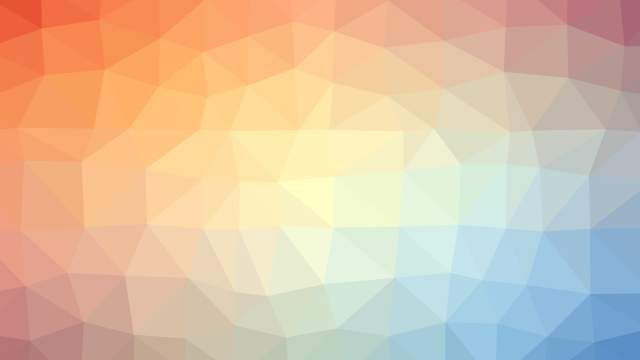
A WebGL 1 fragment shader for this background:

```glsl
precision highp float;
// Low-poly background: a grid of vertices, bent by layered sines and a little
// jitter, is split into flat triangles. Each facet takes the colour of a soft
// gradient at its centroid: red to mauve above, pale yellow centre, blue below.

uniform vec2 u_resolution;

const vec2 GRID_SCALE = vec2(12.39, 7.26);
const vec2 GRID_SHIFT = vec2(-0.565, -0.54);

vec2 hash2(vec2 p) {
  return fract(sin(vec2(dot(p, vec2(127.1, 311.7)),
                        dot(p, vec2(269.5, 183.3)))) * 43758.5);
}

// Soft weight of a grid row around a centre row.
float band(float row, float center, float sharpness) {
  return exp(-sharpness * (row - center) * (row - center));
}

// Grid vertex displaced by waves that change from row to row.
vec2 vertexAt(vec2 id) {
  float col = id.x;
  float row = 7.0 - id.y;
  float top = 1.0 - smoothstep(2.0, 3.0, row);
  float middle = band(row, 4.5, 0.6);
  float low = band(row, 6.0, 4.0);
  vec2 wave = vec2(0.12, 0.0) * middle + vec2(0.0, 0.22) * band(row, 4.0, 0.6);
  wave.x += middle * 0.29 * cos(1.16 * (col - 2.5));
  wave.x += top * (0.2 + 0.28 * cos(0.68 * (col - 2.0)));
  wave.x -= band(row, 3.0, 4.0) * 0.2 * cos(3.1416 * col);
  wave.x += low * (0.2 * cos(1.5 * (col - 3.4)) - 0.15);
  wave.y += top * 0.28 * cos(1.45 * (col - 5.1));
  wave.y += band(row, 4.0, 4.0) * 0.25 * cos(0.75 * col - 0.3);
  wave.y += low * 0.2 * cos(col - 1.8);
  vec2 jitter = hash2(id + 17.0) - 0.5;
  return id + wave + jitter * vec2(0.14, 0.16 + 0.3 * smoothstep(6.0, 7.0, row));
}

// Five evenly spaced colour stops.
vec3 ramp(float t, vec3 a, vec3 b, vec3 c, vec3 d, vec3 e) {
  t = clamp(t, 0.0, 1.0) * 4.0;
  vec3 color = mix(a, b, min(t, 1.0));
  color = mix(color, c, clamp(t - 1.0, 0.0, 1.0));
  color = mix(color, d, clamp(t - 2.0, 0.0, 1.0));
  return mix(color, e, clamp(t - 3.0, 0.0, 1.0));
}

// Horizontal ramps blended from bottom to top, with a central glow.
vec3 gradient(vec2 uv) {
  vec3 bottom = ramp(uv.x, vec3(0.68, 0.42, 0.45), vec3(0.77, 0.68, 0.59),
    vec3(0.75, 0.83, 0.76), vec3(0.55, 0.75, 0.87), vec3(0.31, 0.52, 0.76));
  vec3 lower = ramp(uv.x, vec3(0.89, 0.59, 0.54), vec3(0.91, 0.77, 0.66),
    vec3(0.88, 0.93, 0.83), vec3(0.71, 0.86, 0.93), vec3(0.50, 0.67, 0.83));
  vec3 middle = ramp(uv.x, vec3(0.95, 0.63, 0.46), vec3(0.99, 0.81, 0.58),
    vec3(0.98, 0.96, 0.72), vec3(0.83, 0.91, 0.84), vec3(0.67, 0.72, 0.77));
  vec3 upper = ramp(uv.x, vec3(0.96, 0.53, 0.31), vec3(1.00, 0.72, 0.41),
    vec3(0.99, 0.84, 0.59), vec3(0.86, 0.79, 0.67), vec3(0.67, 0.60, 0.58));
  vec3 top = ramp(uv.x, vec3(0.91, 0.30, 0.20), vec3(0.98, 0.56, 0.33),
    vec3(0.99, 0.67, 0.51), vec3(0.86, 0.61, 0.56), vec3(0.67, 0.37, 0.45));
  vec2 offset = uv - vec2(0.54, 0.5);
  return ramp(uv.y, bottom, lower, middle, upper, top)
       + 0.05 * exp(-10.0 * dot(offset, offset));
}

// Signed distance to a line, positive on its left.
float edgeDistance(vec2 p, vec2 a, vec2 b) {
  vec2 along = normalize(b - a);
  return along.x * (p.y - a.y) - along.y * (p.x - a.x);
}

// Facet colour in rgb, weighted by its smooth coverage in alpha.
vec4 facet(vec2 p, vec2 a, vec2 b, vec2 c, float shade, float pixel) {
  float inside = min(edgeDistance(p, a, b),
                 min(edgeDistance(p, b, c), edgeDistance(p, c, a)));
  float coverage = clamp(0.5 + inside / pixel, 0.0, 1.0);
  vec2 centroid = ((a + b + c) / 3.0 - GRID_SHIFT) / GRID_SCALE;
  return vec4(gradient(centroid) + (shade - 0.5) * 0.035, 1.0) * coverage;
}

// Scaled cosine and sine of the angle at a corner.
vec2 cornerAngle(vec2 corner, vec2 from, vec2 to) {
  vec2 u = from - corner;
  vec2 v = to - corner;
  return vec2(dot(u, v), u.x * v.y - u.y * v.x);
}

void main() {
  vec2 uv = gl_FragCoord.xy / u_resolution;
  vec2 p = uv * GRID_SCALE + GRID_SHIFT;
  float pixel = GRID_SCALE.y / u_resolution.y;
  // A faint base keeps any sliver between facets filled.
  vec4 total = vec4(gradient(uv), 1.0) * 0.001;

  for (int y = -1; y <= 1; y++) {
    for (int x = -1; x <= 1; x++) {
      vec2 id = floor(p) + vec2(float(x), float(y));
      vec2 a = vertexAt(id);
      vec2 b = vertexAt(id + vec2(1.0, 0.0));
      vec2 c = vertexAt(id + vec2(1.0, 1.0));
      vec2 d = vertexAt(id + vec2(0.0, 1.0));
      vec2 shade = hash2(id + 53.0);
      // Split each quad along its Delaunay diagonal.
      vec2 atB = cornerAngle(b, c, a);
      vec2 atD = cornerAngle(d, a, c);
      bool splitAC = atB.x * atD.y + atB.y * atD.x > 0.0;
      total += facet(p, a, b, splitAC ? c : d, shade.x, pixel);
      total += facet(p, splitAC ? a : b, c, d, shade.y, pixel);
    }
  }
  gl_FragColor = vec4(total.rgb / total.a, 1.0);
}
```
